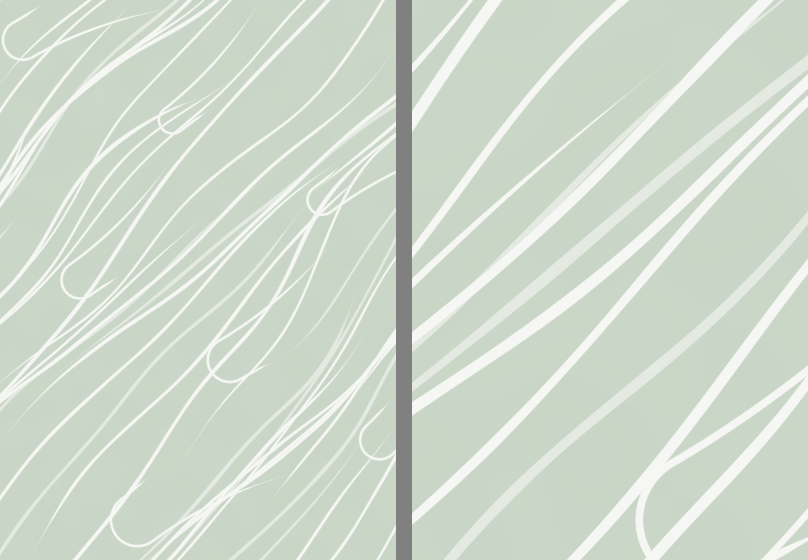
Left, the full canvas; right, a detail of the centre.
Reproduce this pattern procedurally as a Shadertoy shader.

```glsl
const vec3 SAGE = vec3(0.79, 0.84, 0.78);
const vec3 CHALK = vec3(0.965, 0.97, 0.955);
const vec2 FLOW = vec2(0.68, 0.733);
const int STRANDS = 56;
const int HOOKS = 7;

float hash(float n, float seed) {
    return fract(sin(n * 127.1 + seed * 311.7) * 4375.85);
}

vec2 gradientAt(vec2 cell) {
    float angle = 6.2832 * hash(cell.x, cell.y);
    return vec2(cos(angle), sin(angle));
}

float gradientNoise(vec2 p) {
    vec2 i = floor(p), f = p - i;
    vec2 w = f * f * f * (f * (f * 6.0 - 15.0) + 10.0);
    vec2 e = vec2(1.0, 0.0);
    float low = mix(dot(gradientAt(i), f), dot(gradientAt(i + e), f - e), w.x);
    float high = mix(dot(gradientAt(i + e.yx), f - e.yx),
                     dot(gradientAt(i + e.xx), f - e.xx), w.x);
    return mix(low, high, w.y);
}

// Antialiased stroke that fades out as its half width goes to zero
float stroke(float dist, float halfWidth, float pixel) {
    float soft = 0.8 * pixel;
    float edge = 1.0 - smoothstep(halfWidth - soft, halfWidth + soft, dist);
    return edge * clamp(halfWidth / soft, 0.0, 1.0);
}

// Sideways position of a strand at a given distance along the flow
float strandPath(float along, float base, float id, float middle, float halfLength) {
    float s = (along - middle) / halfLength;
    float bunching = 0.036 * sin(18.0 * base + 2.5 * along);
    float sway = 0.13 * gradientNoise(vec2(along * 1.9, base * 1.8 + 4.0));
    float wander = 0.04 * gradientNoise(vec2(along * 2.6, id * 7.37));
    float curl = 0.07 * (hash(id, 5.0) - 0.5) * s * s * s;
    float tilt = 0.12 * (hash(id, 6.0) - 0.5) * (along - middle);
    return base + bunching + sway + wander + curl + tilt;
}

float strand(vec2 q, float id, float pixel) {
    float base = mix(-0.62, 0.78, (id + hash(id, 1.0)) / float(STRANDS));
    if (abs(q.y - base) > 0.3) return 0.0;
    float middle = mix(-0.05, 1.25, hash(id, 2.0));
    float halfLength = mix(0.28, 0.9, hash(id, 3.0));
    float path = strandPath(q.x, base, id, middle, halfLength);
    float ahead = strandPath(q.x + 0.01, base, id, middle, halfLength);
    float slope = (ahead - path) / 0.01;
    float dist = abs(q.y - path) * inversesqrt(1.0 + slope * slope);

    // Tapered ends and uneven brush pressure
    float taper = 1.0 - smoothstep(0.55, 1.0, abs(q.x - middle) / halfLength);
    float pressure = 1.0 + 0.35 * gradientNoise(vec2(q.x * 9.0, id * 3.71));
    float halfWidth = mix(0.0020, 0.0034, hash(id, 4.0)) * taper * pressure;
    float opacity = hash(id, 8.0) < 0.2 ? 0.6 : 1.0;
    return opacity * stroke(dist, halfWidth, pixel);
}

// Round bend with one long and one short arm opening along the flow
float hook(vec2 p, float id, float pixel) {
    vec2 center = vec2(0.7 * fract(id * 0.618 + 0.35), (id + 0.5) / float(HOOKS));
    float turn = 0.7 * (hash(id, 11.0) - 0.5);
    vec2 dir = mat2(cos(turn), sin(turn), -sin(turn), cos(turn)) * FLOW;
    vec2 d = p - center;
    float along = dot(d, dir);
    float across = dot(d, vec2(-dir.y, dir.x));
    across *= hash(id, 12.0) < 0.5 ? -1.0 : 1.0;

    float radius = mix(0.022, 0.05, hash(id, 13.0));
    float arms = abs(abs(across) - radius - 0.7 * along * along);
    float bend = abs(length(vec2(along, across)) - radius);
    float dist = along > 0.0 ? arms : bend;
    float reach = across > 0.0 ? 0.3 : 0.07;
    float taper = 1.0 - smoothstep(0.3 * reach, reach, along);
    return stroke(dist, 0.0023 * taper, pixel);
}

void mainImage(out vec4 fragColor, in vec2 fragCoord) {
    float pixel = 1.0 / iResolution.y;
    vec2 p = fragCoord * pixel;
    vec2 q = vec2(dot(p, FLOW), dot(p, vec2(-FLOW.y, FLOW.x)));

    float ink = 0.0;
    for (int i = 0; i < STRANDS; i++) ink = max(ink, strand(q, float(i), pixel));
    for (int i = 0; i < HOOKS; i++) ink = max(ink, hook(p, float(i), pixel));

    // Faint paper mottling under the strokes
    vec3 paper = SAGE + 0.008 * gradientNoise(p * 14.0);
    fragColor = vec4(mix(paper, CHALK, ink), 1.0);
}
```
